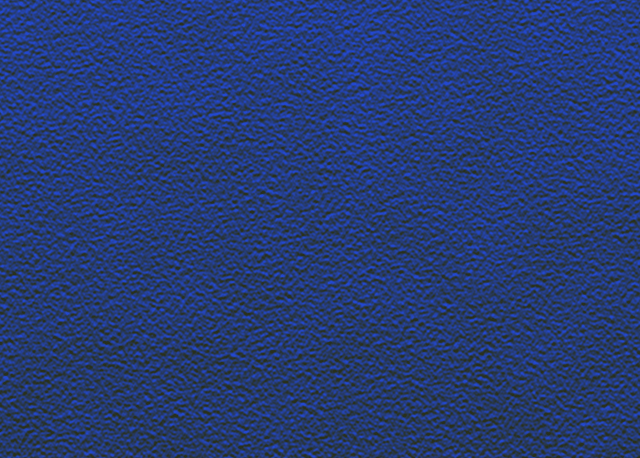
Reproduce this texture procedurally as a Shadertoy shader.

```glsl
#define FINE_DENSITY 122.0
#define COARSE_DENSITY 82.0
#define COARSE_WEIGHT 0.95
#define GRIT_WEIGHT 0.3
#define EMBOSS_STEP 0.0023
#define RELIEF_CONTRAST 0.64
#define MID_TONE 0.52
#define TOP_LIGHT 0.17
#define MOTTLE 0.08
#define SHADOW_COLOR vec3(0.162, 0.188, 0.100)
#define RIDGE_COLOR vec3(0.138, 0.278, 0.780)

// Unit gradient at a lattice point, from an integer hash
vec2 latticeGradient(vec2 cell) {
    uvec2 q = uvec2(ivec2(cell) + 32768);
    uint h = q.x * 1597334677u ^ q.y * 3812015801u;
    h = (h ^ (h >> 15)) * 2246822519u;
    h = (h ^ (h >> 13)) * 3266489917u;
    h ^= h >> 16;
    float angle = 6.28319 * float(h & 65535u) / 65536.0;
    return vec2(cos(angle), sin(angle));
}

float gradientNoise(vec2 p) {
    vec2 cell = floor(p);
    vec2 f = p - cell;
    vec2 fade = f * f * f * (f * (f * 6.0 - 15.0) + 10.0);
    vec2 e = vec2(1.0, 0.0);
    float a = dot(latticeGradient(cell), f);
    float b = dot(latticeGradient(cell + e.xy), f - e.xy);
    float c = dot(latticeGradient(cell + e.yx), f - e.yx);
    float d = dot(latticeGradient(cell + e.xx), f - e.xx);
    return mix(mix(a, b, fade.x), mix(c, d, fade.x), fade.y);
}

vec2 rotate(vec2 p, float angle) {
    float c = cos(angle), s = sin(angle);
    return vec2(c * p.x - s * p.y, s * p.x + c * p.y);
}

// Bumpy surface: layers turned apart to hide their lattices
float surfaceHeight(vec2 p) {
    float fine = gradientNoise(rotate(p, 0.55) * FINE_DENSITY);
    float coarse = gradientNoise(rotate(p, -0.4) * COARSE_DENSITY + 37.3);
    float grit = gradientNoise(rotate(p, 0.1) * FINE_DENSITY * 1.35 + 71.9);
    return fine + COARSE_WEIGHT * coarse + GRIT_WEIGHT * grit;
}

void mainImage(out vec4 fragColor, in vec2 fragCoord) {
    vec2 p = fragCoord / iResolution.y;

    // Vertical emboss turns round bumps into wavy horizontal ridges
    vec2 offset = vec2(0.0, EMBOSS_STEP);
    float relief = surfaceHeight(p - offset) - surfaceHeight(p + offset);

    // Broad light from the top, with faint patches
    float light = TOP_LIGHT * (p.y - 0.5) + MOTTLE * gradientNoise(p * 7.0 + 11.0);

    float tone = clamp(MID_TONE + light + RELIEF_CONTRAST * relief, 0.0, 1.06);
    fragColor = vec4(mix(SHADOW_COLOR, RIDGE_COLOR, tone), 1.0);
}
```
